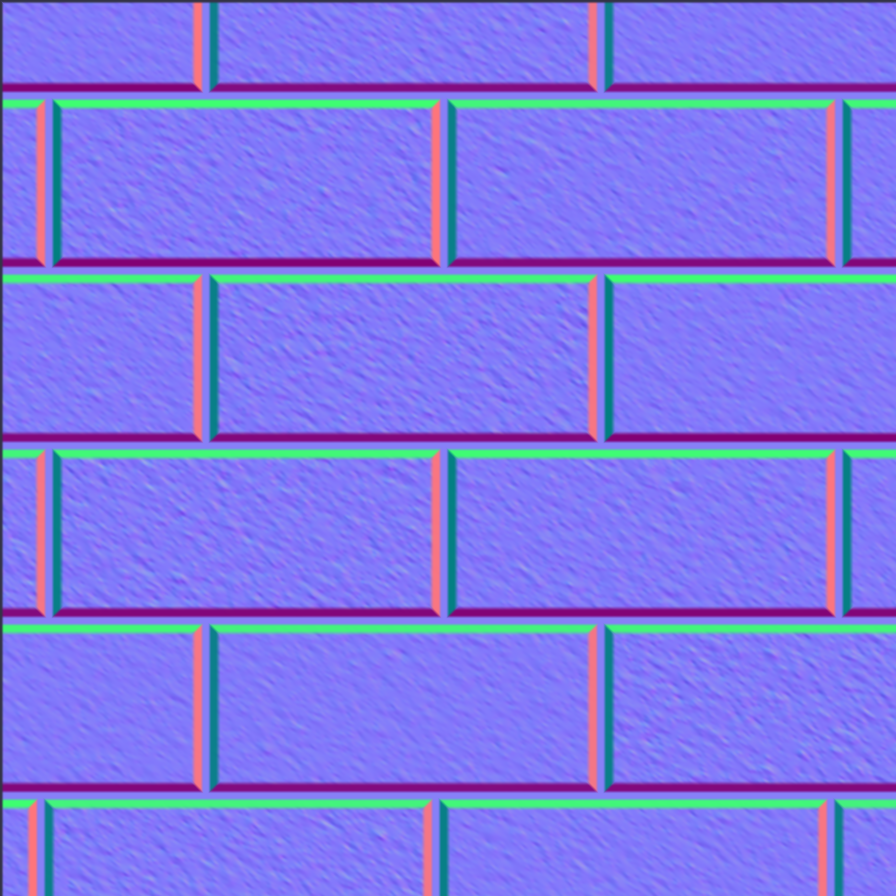
Give the GLSL for this texture map, as a WebGL 2 fragment shader.

```glsl
#version 300 es
precision highp float;
// Normal map of a running-bond brick wall: raised bricks with steep bevels.
// Each brick is a cell of a shifted grid; its edge distances place the bevel
// colours, and the slope of a streaky cellular height adds the face grain.

uniform vec2 u_resolution;
out vec4 fragColor;

vec2 hash2(vec2 p) {
    vec3 q = fract(p.xyx * vec3(0.1031, 0.1030, 0.0973));
    q += dot(q, q.yzx + 33.33);
    return fract((q.xx + q.yz) * q.zy);
}

// Smooth bumps of random height, one scattered in each cell
float cellBumps(vec2 p) {
    vec2 cell = floor(p);
    float height = 0.0;
    for (int j = -1; j <= 1; j++) {
        for (int i = -1; i <= 1; i++) {
            vec2 id = cell + vec2(i, j);
            vec2 toBump = id + hash2(id) - p;
            height += (hash2(id + 71.0).x - 0.5) * exp(-5.0 * dot(toBump, toBump));
        }
    }
    return height;
}

// Bumps stretched along a falling diagonal
float grainHeight(vec2 uv) {
    vec2 along = vec2(0.82, -0.57);
    vec2 p = vec2(dot(uv, along), dot(uv, vec2(-along.y, along.x)));
    return cellBumps(p * vec2(52.0, 115.0) + 200.0)
         + 0.5 * cellBumps(p * vec2(105.0, 190.0) + 430.0);
}

void main() {
    vec2 uv = gl_FragCoord.xy / u_resolution;
    vec2 pitch = vec2(0.4408, 0.1953);

    // Grid of joints: courses count downward, every other one is shifted
    float course = (1.0 - uv.y - 0.1068) / pitch.y;
    float row = floor(course);
    float shift = mod(row, 2.0) < 0.5 ? 0.0547 : 0.2298;
    if (row > 3.5) shift -= 0.0091;
    float column = (uv.x - shift) / pitch.x;
    vec2 brick = vec2(floor(column), row);
    vec2 variation = hash2(brick + 17.0);

    // Distances from the brick's sides, measured inward past the mortar
    vec2 local = vec2(fract(column), fract(course));
    vec2 inset = min(local, 1.0 - local) * pitch - 0.0026;
    float edge = min(inset.x, inset.y);

    // Face colour tilted by the grain slope
    float stepSize = 0.002;
    float here = grainHeight(uv);
    vec2 slope = vec2(here - grainHeight(uv + vec2(stepSize, 0.0)),
                      here - grainHeight(uv + vec2(0.0, stepSize)));
    float grain = mix(0.24, 0.42, variation.x) * smoothstep(0.0, 0.012, edge);
    vec3 color = vec3(0.51, 0.475, 0.985);
    color += vec3(slope, -0.25 * abs(slope.x + slope.y)) * grain;

    // Flat mortar between the bevels
    color = mix(vec3(0.53, 0.50, 0.97), color, smoothstep(-0.001, 0.003, edge));

    // Bevels facing left, right, up and down, mitred at the corners
    vec3 sideBevel = local.x < 0.5 ? vec3(0.0, 0.50, 0.50) : vec3(1.0, 0.46, 0.48);
    vec3 levelBevel = local.y < 0.5 ? vec3(0.24, 1.0, 0.44) : vec3(0.51, 0.0, 0.45);
    float mitre = smoothstep(-0.003, 0.003, inset.x - inset.y);
    vec3 bevel = mix(sideBevel, levelBevel, mitre);
    float band = smoothstep(-0.0005, 0.004, edge) * (1.0 - smoothstep(0.008, 0.0145, edge));
    color = mix(color, bevel, band * mix(0.88, 1.0, variation.y));

    // Thin dark rim along the left and top of the canvas
    float rim = min(uv.x, 1.0 - uv.y);
    color = mix(vec3(0.20, 0.20, 0.28), color, smoothstep(0.001, 0.0048, rim));

    fragColor = vec4(clamp(color, 0.0, 1.0), 1.0);
}
```
